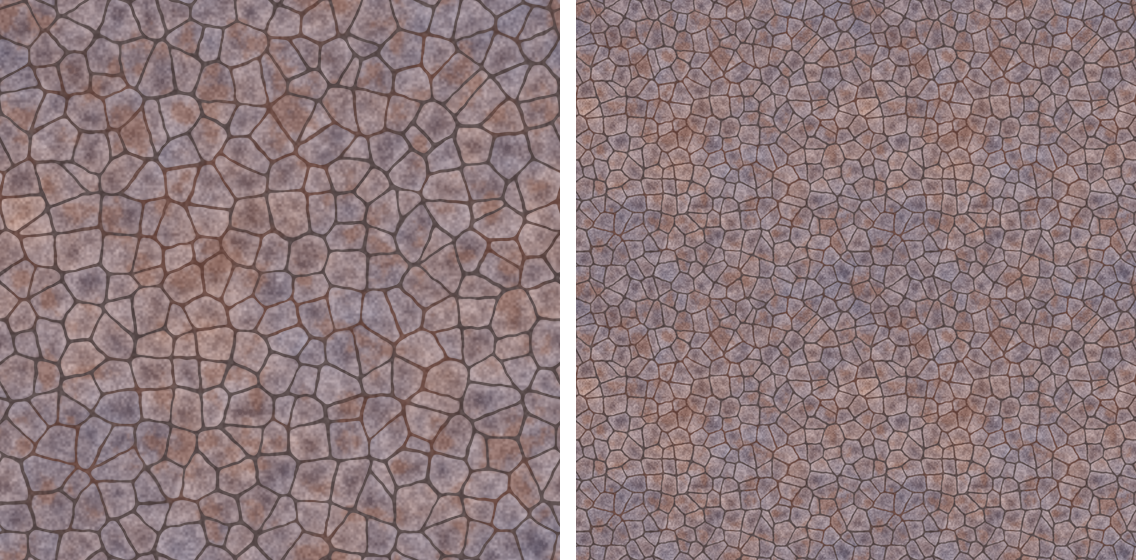
Left, the tile; right, the same tile 2 across and 2 down.
Reproduce this texture procedurally as a Shadertoy shader.

```glsl
// Crazy paving: irregular mauve flagstones with pale worn rims and dark joints.
// A wrapping power diagram gives large and small stones; its smoothed border
// distance shapes the joints and rims, and wrapping noise mottles the faces.

const float STONES = 17.0;          // stone cells across the canvas
const float JITTER = 0.86;          // scatter of the stone centres
const float SIZE_SPREAD = 0.30;     // weight difference of big and small stones
const float CORNER_ROUND = 0.038;   // corner rounding, in cells
const float JOINT_HALF = 0.0023;    // half width of the joints
const float JOINT_SOFT = 0.0013;    // softness of the joint edge
const float BEND = 0.014;           // slow bending of the joints
const float RAGGED = 0.0028;        // fine raggedness of the joints
const float RIM_WIDTH = 0.021;      // reach of the pale rim into the stone

const vec3 STONE_DARK = vec3(0.42, 0.34, 0.36);
const vec3 STONE_LIGHT = vec3(0.72, 0.64, 0.65);
const vec3 RUST = vec3(0.56, 0.41, 0.37);
const vec3 JOINT = vec3(0.35, 0.295, 0.295);
const vec3 JOINT_RUST = vec3(0.43, 0.30, 0.27);
const vec3 WARM_SHIFT = vec3(0.045, 0.0, -0.045);

// Integer hash: three random values for a lattice point and a seed
vec3 hash3(vec2 p, float seed) {
    uvec3 v = uvec3(p.x, p.y, seed) * 1664525u + 1013904223u;
    v += v.yzx * v.zxy;
    v ^= v >> 16u;
    v += v.yzx * v.zxy;
    return vec3(v >> 8u) / 16777216.0;
}

// Value noise that wraps after a whole number of lattice steps
float noise(vec2 uv, float period, float seed) {
    vec2 p = uv * period;
    vec2 i = floor(p), f = fract(p);
    f = f * f * (3.0 - 2.0 * f);
    vec2 a = mod(i, period), b = mod(i + 1.0, period);
    float low = mix(hash3(a, seed).x, hash3(vec2(b.x, a.y), seed).x, f.x);
    float high = mix(hash3(vec2(a.x, b.y), seed).x, hash3(b, seed).x, f.x);
    return mix(low, high, f.y);
}

float fbm(vec2 uv, float period, float seed) {
    float sum = 0.0, amp = 0.533;
    for (int i = 0; i < 4; i++) {
        sum += amp * noise(uv, period, seed + float(i));
        period *= 2.0;
        amp *= 0.5;
    }
    return sum;
}

vec2 warp(vec2 uv, float period, float seed) {
    return vec2(noise(uv, period, seed), noise(uv, period, seed + 1.0)) - 0.5;
}

// Offset from p to the centre of a stone (xy) and the weight of the stone (z)
vec3 stoneAt(vec2 cell, vec2 p) {
    vec3 h = hash3(mod(cell, STONES), 1.0);
    return vec3(cell + 0.5 + JITTER * (h.xy - 0.5) - p, SIZE_SPREAD * h.z);
}

// Border distance in canvas units; also returns the cell of the stone
float paving(vec2 uv, out vec2 id) {
    vec2 p = uv * STONES, base = floor(p);
    vec3 own = vec3(0.0);
    float best = 1e5;
    for (int j = -2; j <= 2; j++)
    for (int i = -2; i <= 2; i++) {
        vec2 cell = base + vec2(i, j);
        vec3 s = stoneAt(cell, p);
        float power = dot(s.xy, s.xy) - s.z;
        if (power < best) { best = power; own = s; id = cell; }
    }
    float sum = 0.0;
    vec2 ownCell = id;
    for (int j = -2; j <= 2; j++)
    for (int i = -2; i <= 2; i++) {
        if (i == 0 && j == 0) continue;
        vec3 s = stoneAt(ownCell + vec2(i, j), p);
        float gap = max(length(s.xy - own.xy), 0.05);
        float border = (dot(s.xy, s.xy) - s.z - best) / (2.0 * gap);
        sum += exp(-border / CORNER_ROUND);
    }
    id = mod(ownCell, STONES);
    return -CORNER_ROUND * log(max(sum, 1e-20)) / STONES;
}

void mainImage(out vec4 fragColor, in vec2 fragCoord) {
    vec2 uv = fragCoord / iResolution.xy;
    vec2 bent = uv + BEND * warp(uv, 11.0, 10.0) + RAGGED * warp(uv, 75.0, 12.0);
    vec2 id;
    float d = paving(bent, id);
    vec3 own = hash3(id, 2.0);

    // Noise layers
    float blotch = fbm(uv, 38.0, 20.0) - 0.5;
    float grain = noise(uv, 210.0, 30.0) - 0.5;
    float drift = fbm(uv, 5.0, 40.0) - 0.5;
    float stain = fbm(uv, 24.0, 50.0);

    // Stone face: pale rim, darker mottled middle, warm and violet tints
    float middle = smoothstep(0.003, RIM_WIDTH, d + 0.012 * blotch);
    float tone = 0.69 - 0.24 * middle + (0.8 + 0.5 * middle) * blotch
               + 0.45 * grain + 0.16 * (own.x - 0.5) + 0.25 * drift;
    vec3 stone = mix(STONE_DARK, STONE_LIGHT, clamp(tone, 0.0, 1.1));
    stone += WARM_SHIFT * (0.6 * (own.y - 0.5) + 1.6 * drift + 1.2 * (stain - 0.5));
    float rust = smoothstep(0.56, 0.76, stain + 0.08 * (own.z - 0.5));
    stone = mix(stone, RUST + 0.12 * grain, 0.6 * rust);

    // Joints: uneven in width, with a faint shade on the stone beside them
    float halfWidth = JOINT_HALF * (0.65 + 0.7 * noise(uv, 30.0, 60.0));
    float soft = max(JOINT_SOFT, 0.7 / iResolution.y);
    vec3 joint = mix(JOINT, JOINT_RUST, smoothstep(0.48, 0.72, fbm(uv, 9.0, 70.0)));
    joint += 0.09 * grain + 0.08 * blotch;
    stone *= 1.0 - 0.10 * (1.0 - smoothstep(0.0, 0.0065, d));
    vec3 color = mix(joint, stone, smoothstep(halfWidth - soft, halfWidth + soft, d));
    fragColor = vec4(color, 1.0);
}
```
